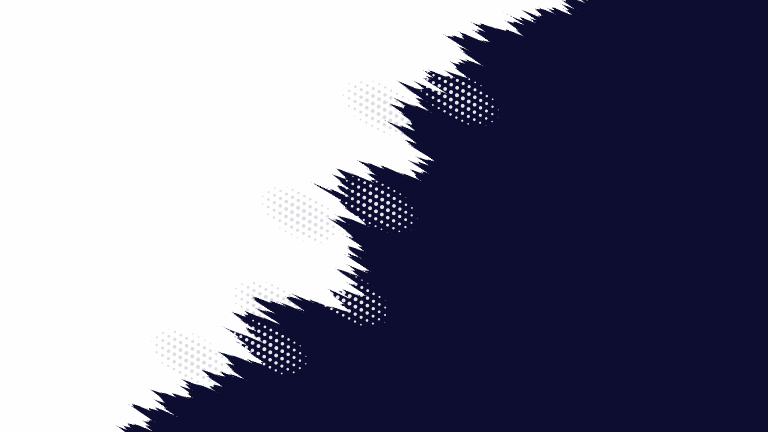
A Shadertoy shader for this background:

```glsl
#define NAVY vec3(0.05, 0.05, 0.195)
#define PAPER vec3(0.995)
#define STROKE_DIR vec2(0.882, -0.471)
#define PROFILE_STEP 0.0625
#define TOOTH_DEPTH 0.085
#define DOT_PITCH 0.0155
#define DOT_RADIUS 0.0046
#define PATCH_SIZE vec2(0.105, 0.055)
#define FAINT_OFFSET vec2(-0.145, -0.105)
#define FAINT_INK 0.14

// Edge position along the stroke, at even steps across it
const float profile[25] = float[](
    0.20, 0.22, 0.243, 0.282, 0.289, 0.359, 0.398, 0.412, 0.389,
    0.417, 0.551, 0.567, 0.528, 0.470, 0.424, 0.463, 0.597, 0.491,
    0.475, 0.498, 0.551, 0.514, 0.579, 0.637, 0.694);

// Centres of the halftone patches in stroke space
const vec2 patches[4] = vec2[](
    vec2(0.572, 1.183), vec2(0.522, 0.876),
    vec2(0.453, 0.465), vec2(0.567, 0.654));

float hash(vec2 p) {
    p = fract(p * vec2(0.1031, 0.1137));
    p += dot(p, p.yx + 33.33);
    return fract((p.x + p.y) * p.x * 17.0);
}

float noise(vec2 p) {
    vec2 i = floor(p), f = fract(p);
    float low = mix(hash(i), hash(i + vec2(1, 0)), f.x);
    float high = mix(hash(i + vec2(0, 1)), hash(i + vec2(1, 1)), f.x);
    return mix(low, high, f.y);
}

// Alternating peaks of random height, joined by straight lines
float peak(float i) {
    return (mod(i, 2.0) - 0.5) * (0.3 + 0.7 * hash(vec2(i, 7.0)));
}

float teeth(float x) {
    float i = floor(x);
    return mix(peak(i), peak(i + 1.0), x - i);
}

float baseEdge(float across) {
    float k = clamp(across / PROFILE_STEP, 0.0, 23.999);
    int i = int(k);
    return mix(profile[i], profile[i + 1], fract(k));
}

// Ragged brush edge: positive on the dark side
float brushEdge(vec2 s) {
    float ragged = teeth(s.y * 40.0)
                 + 0.5 * teeth(s.y * 107.0 + 13.0)
                 + 0.25 * teeth(s.y * 251.0 + 41.0);
    float bristle = noise(s * vec2(16.0, 190.0)) - 0.5;
    return s.x - baseEdge(s.y) - TOOTH_DEPTH * ragged - 0.04 * bristle;
}

// Strength of the halftone patches, fading away from each centre
float patchStrength(vec2 s) {
    float strength = 0.0;
    for (int i = 0; i < 4; i++) {
        float r = length((s - patches[i]) / PATCH_SIZE);
        strength = max(strength, 1.0 - r * r);
    }
    return strength;
}

// Staggered dots that shrink as the strength falls
float halftone(vec2 s, float strength, float pixel) {
    vec2 g = s / DOT_PITCH;
    g.x += 0.5 * mod(floor(g.y), 2.0);
    float d = length(fract(g) - 0.5) * DOT_PITCH;
    float radius = DOT_RADIUS * sqrt(max(strength, 0.0));
    float dotMask = 1.0 - smoothstep(radius - 0.6 * pixel, radius + 0.6 * pixel, d);
    return dotMask * smoothstep(0.0, 0.15, strength);
}

void mainImage(out vec4 fragColor, in vec2 fragCoord) {
    float pixel = 1.0 / iResolution.y;
    vec2 p = fragCoord * pixel;

    // Rotate into stroke space: x along the bristles, y across them
    vec2 s = vec2(dot(p, STROKE_DIR), dot(p, vec2(-STROKE_DIR.y, STROKE_DIR.x)));

    float edge = brushEdge(s);
    float soft = clamp(0.6 * fwidth(edge), 0.5 * pixel, 0.02);
    float dark = smoothstep(-soft, soft, edge);

    // Light dots over the dark side, faint dots over the light side
    float lightDots = halftone(s, patchStrength(s), pixel);
    float faintDots = halftone(s, patchStrength(s - FAINT_OFFSET), pixel);

    vec3 paper = mix(PAPER, NAVY, FAINT_INK * faintDots);
    vec3 ink = mix(NAVY, PAPER, 0.9 * lightDots);
    fragColor = vec4(mix(paper, ink, dark), 1.0);
}
```
